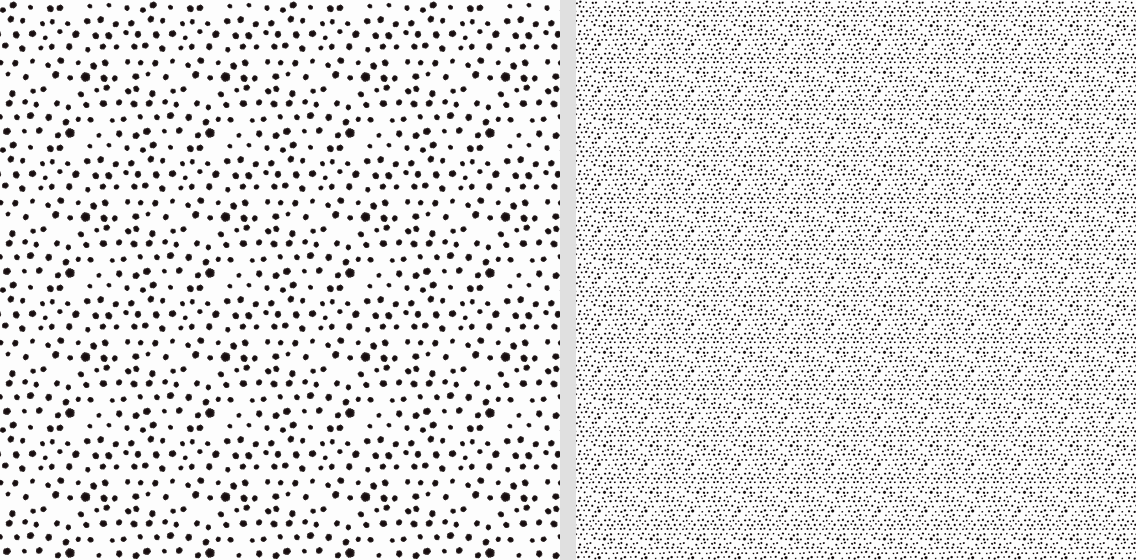
Left: one tile. Right: repeated 3 by 3.
A WebGL 1 fragment shader for this pattern:

```glsl
precision highp float;
// Seamless scatter of small, rough-edged ink dots on a white ground.

uniform vec2 u_resolution;

const vec3 PAPER = vec3(0.992, 0.992, 0.992);
const vec3 INK_CORE = vec3(0.09, 0.05, 0.06);
const vec3 INK_RIM = vec3(0.18, 0.15, 0.15);

const float REPEATS = 4.0;            // tiles across the canvas
const vec2 GRID = vec2(9.0, 10.0);    // cells per tile, rows must be even
const float JITTER = 0.25;            // largest offset, in cells
const float GAP_CHANCE = 0.05;        // share of empty cells
const float RADIUS_MIN = 0.0162;      // radii in tile widths
const float RADIUS_MAX = 0.0265;
const float RADIUS_LARGE = 0.0335;
const vec2 LARGE_CELL_A = vec2(5.0, 4.0);
const vec2 LARGE_CELL_B = vec2(4.0, 0.0);
const float OVAL = 0.06;              // outline distortions, relative to radius
const float LUMPS = 0.04;
const float TEETH = 0.035;
const float TAU = 6.2831853;

float hash(vec2 cell, float seed) {
  return fract(sin(dot(cell, vec2(12.99, 78.23)) + seed * 37.72) * 4375.85);
}

float isCell(vec2 a, vec2 b) {
  vec2 gap = abs(a - b);
  return 1.0 - step(0.5, max(gap.x, gap.y));
}

// Signed distance to a dot with a wavering outline; x: distance, y: radius.
vec2 roughDot(vec2 offset, vec2 cell, float large) {
  float radius = mix(RADIUS_MIN, RADIUS_MAX, hash(cell, 3.0));
  radius = mix(radius, RADIUS_LARGE, large);
  float angle = atan(offset.y, offset.x + 1e-6);
  float phase = TAU * hash(cell, 4.0);
  float wobble = OVAL * (1.0 - large) * sin(2.0 * angle + phase)
               + LUMPS * sin(5.0 * angle + 2.0 * phase)
               + TEETH * sin(13.0 * angle + 3.0 * phase);
  return vec2(length(offset) - radius * (1.0 + wobble), radius);
}

void main() {
  vec2 p = fract(gl_FragCoord.xy / u_resolution * REPEATS);
  float pixel = REPEATS / min(u_resolution.x, u_resolution.y);
  vec2 nearest = vec2(1.0, RADIUS_MAX);

  // Search the neighbouring cells of a staggered grid that wraps per tile.
  for (int j = -1; j <= 1; j++) {
    float row = floor(p.y * GRID.y) + float(j);
    float stagger = 0.5 * mod(row, 2.0);
    for (int i = -1; i <= 1; i++) {
      float column = floor(p.x * GRID.x - stagger) + float(i);
      vec2 cell = mod(vec2(column, row), GRID);
      float large = max(isCell(cell, LARGE_CELL_A), isCell(cell, LARGE_CELL_B));
      vec2 jitter = JITTER * (2.0 * vec2(hash(cell, 1.0), hash(cell, 2.0)) - 1.0);
      vec2 center = vec2(column + stagger, row) + 0.5 + jitter * (1.0 - large);
      vec2 dot2 = roughDot(p - center / GRID, cell, large);
      bool filled = large > 0.5 || hash(cell, 5.0) > GAP_CHANCE;
      if (filled && dot2.x < nearest.x) nearest = dot2;
    }
  }

  // Ink is a little paler near the rim, with a one-pixel smooth edge.
  vec3 ink = mix(INK_CORE, INK_RIM, smoothstep(-0.5, -0.15, nearest.x / nearest.y));
  float coverage = clamp(0.5 - nearest.x / pixel, 0.0, 1.0);
  gl_FragColor = vec4(mix(PAPER, ink, coverage), 1.0);
}
```
